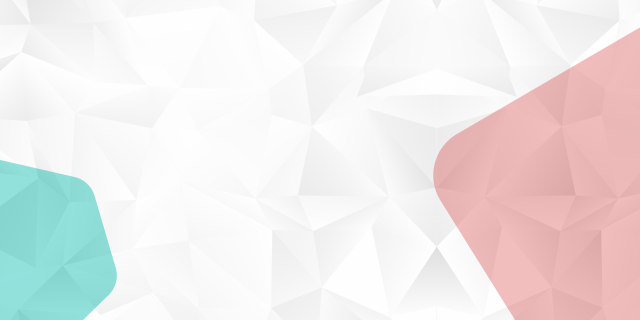
A Shadertoy shader for this background:

```glsl
// Pale mirrored low-poly facets behind a rose and a teal rounded panel.
#define ROSE vec3(0.945, 0.742, 0.742)
#define TEAL vec3(0.575, 0.885, 0.862)
#define PAPER vec3(0.998)
#define GRID 5.4
#define ROW_SHIFT 0.236
#define MIRROR_X 1.365
#define JITTER 0.72
#define SHADE_DEPTH 0.105
#define GLOW_CENTER vec2(0.58, 0.50)
#define GLOW_RADIUS 0.75

vec3 hash3(vec2 p) {
    vec3 q = vec3(dot(p, vec2(127.1, 311.7)),
                  dot(p, vec2(269.5, 183.3)),
                  dot(p, vec2(419.2, 371.9)));
    return fract(sin(q) * 43758.5);
}

// Signed distance to the line through a and b
float lineDist(vec2 p, vec2 a, vec2 b) {
    vec2 e = b - a, v = p - a;
    return (v.x * e.y - v.y * e.x) / max(length(e), 1e-4);
}

// Triangle with a tone at each corner: x = blended tone, y = coverage
vec2 facet(vec2 p, vec2 a, vec2 b, vec2 c, vec3 tones, float px) {
    vec3 heights = vec3(lineDist(a, b, c), lineDist(b, c, a), lineDist(c, a, b));
    vec3 bary = vec3(lineDist(p, b, c), lineDist(p, c, a), lineDist(p, a, b)) / heights;
    vec3 d = bary * abs(heights);
    float inside = min(d.x, min(d.y, d.z));
    return vec2(dot(clamp(bary, 0.0, 1.0), tones), clamp(inside / px + 0.5, 0.0, 1.0));
}

// Jittered grid node; nodes on the mirror axis stay fixed
vec2 node(vec2 id) {
    return id + (hash3(id).xy - 0.5) * JITTER * step(0.5, abs(id.x));
}

// Corner tones mix a shared node shade with a shade of the facet's own
vec3 cornerTones(vec2 a, vec2 b, vec2 c, vec2 seed) {
    vec3 shared = vec3(hash3(a + 7.3).z, hash3(b + 7.3).z, hash3(c + 7.3).z);
    vec3 own = hash3(seed);
    return own * own * (0.55 + 0.9 * shared);
}

float facetShade(vec2 p, float px) {
    vec2 cell = floor(p), sum = vec2(0.0);
    for (int j = -1; j <= 1; j++)
    for (int i = -1; i <= 1; i++) {
        vec2 id = cell + vec2(i, j);
        vec2 ia = id, ib = id + vec2(1, 0), ic = id + vec2(1, 1), ie = id + vec2(0, 1);
        // Turn the cell's corners to flip its diagonal
        if (hash3(id + 3.1).x > 0.5) {
            vec2 first = ia;
            ia = ib; ib = ic; ic = ie; ie = first;
        }
        vec2 a = node(ia), c = node(ic);
        vec2 f = facet(p, a, node(ib), c, cornerTones(ia, ib, ic, id + 0.37), px);
        vec2 g = facet(p, a, c, node(ie), cornerTones(ia, ic, ie, id + 0.71), px);
        sum += vec2(f.x * f.y + g.x * g.y, f.y + g.y);
    }
    return sum.x / max(sum.y, 1e-3);
}

// Rounded convex panel from four corner centers
float panel(vec2 p, vec2 a, vec2 b, vec2 c, vec2 d, float radius) {
    vec2 v[4] = vec2[4](a, b, c, d);
    float nearest = 1e3, outside = -1e3;
    for (int i = 0; i < 4; i++) {
        vec2 s = v[i], e = v[(i + 1) % 4] - s, q = p - s;
        nearest = min(nearest, length(q - e * clamp(dot(q, e) / dot(e, e), 0.0, 1.0)));
        outside = max(outside, -lineDist(p, s, s + e));
    }
    return (outside > 0.0 ? nearest : -nearest) - radius;
}

void mainImage(out vec4 fragColor, in vec2 fragCoord) {
    float px = 1.0 / iResolution.y;
    vec2 uv = fragCoord * px;

    // Mirrored facets
    vec2 m = vec2(abs(uv.x - MIRROR_X), uv.y);
    float shade = facetShade(m * GRID - vec2(0.0, ROW_SHIFT), px * GRID);

    // Bright wings and the grey folds above them, on the mirror axis
    vec2 apex = vec2(-0.001, 0.786), tip = vec2(0.25, 0.697);
    vec2 wing = facet(m, apex, tip, vec2(-0.001, 0.705), vec3(0.0, 0.15, 0.0), px);
    vec2 fold = facet(m, apex, tip, vec2(0.215, 0.79), vec3(0.15, 0.75, 0.4), px);
    shade = mix(shade, wing.x, wing.y);
    shade = mix(shade, fold.x, fold.y);

    // Soft glow that fades the facets
    float fade = smoothstep(0.0, GLOW_RADIUS, length((uv - GLOW_CENTER) * vec2(1.0, 0.8)));
    float dark = shade * SHADE_DEPTH * mix(0.3, 1.0, fade);
    vec3 color = PAPER - dark;

    // Tinted panels
    float rose = panel(uv, vec2(1.504, 0.452), vec2(2.8, 1.2065),
                       vec2(3.2, -0.5), vec2(2.299, -0.82), 0.15);
    float teal = panel(uv, vec2(-0.761, 0.587), vec2(0.214, 0.364),
                       vec2(0.280, 0.139), vec2(-0.434, -0.561), 0.085);
    color = mix(color, ROSE - dark * 0.75, clamp(0.5 - rose / px, 0.0, 1.0));
    color = mix(color, TEAL - dark * 0.75, clamp(0.5 - teal / px, 0.0, 1.0));

    fragColor = vec4(color, 1.0);
}
```
